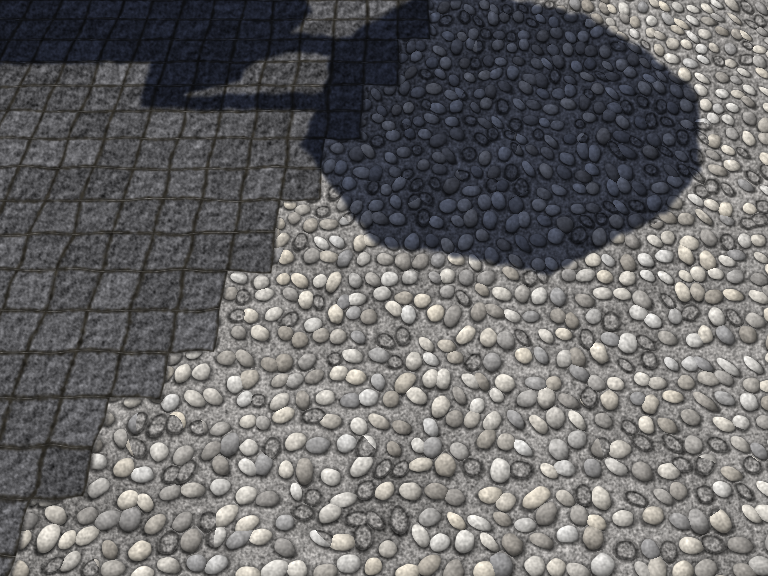
Reproduce this texture procedurally as a WebGL 2 fragment shader.

```glsl
#version 300 es
precision highp float;
// Sunlit pebble mosaic meeting stepped stone setts, under a parasol and figure shadow.
uniform vec2 u_resolution;
out vec4 fragColor;
const float PEBBLE_SIZE = 0.0225;  // pebble spacing at the far edge
const float ROW_GROWTH = 2.246;    // perspective growth of sett rows
const float ROW_STEP = 0.072;
const float SETT_AXIS = 0.691;     // column that stays upright
const float SHADOW_BLUR = 0.006;
const vec3 SETT_SHADE = vec3(0.31, 0.35, 0.46);
const vec3 PEBBLE_SHADE = vec3(0.34, 0.37, 0.45);
const vec3 MORTAR = vec3(0.575, 0.565, 0.555);
const vec3 SETT = vec3(0.335, 0.335, 0.345);
const vec3 JOINT = vec3(0.17, 0.16, 0.14);
const vec3 PALE_STONE = vec3(0.96, 0.945, 0.915);
const vec3 GREY_STONE = vec3(0.68, 0.67, 0.66);
const vec3 SUN = vec3(-0.32, 0.55, 0.77);
const int CORNERS = 15;
const vec2 CANOPY[CORNERS] = vec2[](
  vec2(.75, 1.02), vec2(.92, .997), vec2(1.016, .974), vec2(1.12, .913), vec2(1.21, .84),
  vec2(1.215, .705), vec2(1.155, .63), vec2(1.042, .57), vec2(.955, .523), vec2(.816, .552),
  vec2(.651, .575), vec2(.582, .67), vec2(.524, .748), vec2(.565, .85), vec2(.573, .922));
const vec2 FIGURE[CORNERS] = vec2[](
  vec2(-.05, 1.05), vec2(.52, 1.02), vec2(.54, .98), vec2(.507, .944), vec2(.58, .937),
  vec2(.59, .90), vec2(.503, .91), vec2(.434, .89), vec2(.417, .861), vec2(.32, .835),
  vec2(.573, .84), vec2(.573, .806), vec2(.243, .813), vec2(.26, .892), vec2(-.05, .887));

vec2 hash2(vec2 p) {
  return fract(sin(vec2(dot(p, vec2(127.1, 311.7)), dot(p, vec2(269.5, 183.3)))) * 43758.5);
}
float corner(vec2 i, vec2 f, vec2 o) { return dot(hash2(i + o) * 2.0 - 1.0, f - o); }
float gradientNoise(vec2 p) {
  vec2 i = floor(p), f = p - i, u = f * f * (3.0 - 2.0 * f), o = vec2(0.0, 1.0);
  return mix(mix(corner(i, f, o.xx), corner(i, f, o.yx), u.x),
             mix(corner(i, f, o.xy), corner(i, f, o.yy), u.x), u.y);
}
float fbm(vec2 p) {
  float sum = 0.0, amp = 0.6;
  for (int i = 0; i < 3; i++, amp *= 0.65) {
    sum += amp * gradientNoise(p);
    p = mat2(1.6, 1.2, -1.2, 1.6) * p;
  }
  return sum;
}
float polygonDistance(vec2 p, vec2 v[CORNERS]) {
  float d = 1e3, s = 1.0;
  for (int i = 0, j = CORNERS - 1; i < CORNERS; j = i, i++) {
    vec2 e = v[j] - v[i], w = p - v[i];
    vec2 b = w - e * clamp(dot(w, e) / dot(e, e), 0.0, 1.0);
    d = min(d, dot(b, b));
    bvec3 c = bvec3(p.y >= v[i].y, p.y < v[j].y, e.x * w.y > e.y * w.x);
    if (all(c) || !any(c)) s = -s;
  }
  return s * sqrt(d);
}
// Last sett column of each row: a staircase
float stairEdge(float row) { return 1.0 - floor((row + step(12.0, row)) / 2.0); }

vec3 pebbleGround(vec2 p, float clearance, float pixel) {
  float depth = 1.0 - p.y, scale = PEBBLE_SIZE * (1.0 + depth), nearest = 9.0;
  vec2 grid = vec2((p.x - 0.7) / scale, -log(1.0 + depth) / PEBBLE_SIZE);
  grid += 0.5 * vec2(gradientNoise(grid * 0.35), gradientNoise(grid * 0.35 + 30.0));
  vec2 local = vec2(0.0), id = vec2(0.0);
  for (int k = 0; k < 9; k++) {
    float row = floor(grid.y) + float(k / 3 - 1);
    vec2 q = vec2(grid.x + 0.5 * mod(row, 2.0), grid.y);
    vec2 cell = vec2(floor(q.x) + float(k % 3 - 1), row), shape = hash2(cell + 37.3);
    vec2 off = q - cell - 0.5 - 0.27 * (hash2(cell) * 2.0 - 1.0);
    float a = (shape.x - 0.4) * 2.8;
    vec2 turned = mat2(cos(a), -sin(a), sin(a), cos(a)) * off;
    float r = length(turned / mix(vec2(0.37, 0.28), vec2(0.54, 0.42), shape.yx));
    if (r < nearest) { nearest = r; local = off; id = cell; }
  }
  nearest += 0.2 * gradientNoise(grid * 2.7);
  vec2 tone = hash2(id + 11.7);
  // Gritty bed, darker in the contact shade of each pebble
  float grit = fbm(p * 100.0) + 0.7 * gradientNoise(p * 230.0);
  vec3 bed = MORTAR * (1.0 + 0.7 * grit + 0.4 * fbm(p * 5.0));
  bed *= 1.0 - clamp(smoothstep(1.5, 0.95, nearest) * (0.44 - 0.6 * local.y), 0.0, 0.72);
  // Rounded stones, with patches of empty sockets
  float missing = 0.07 + 0.95 * max(gradientNoise(p * vec2(5.0, 3.5) + 4.0), 0.0);
  float present = step(missing, hash2(id + 71.9).x);
  vec3 normal = normalize(vec3(local * 1.9, sqrt(max(1.0 - nearest * nearest, 0.0)) + 0.2));
  vec3 stone = mix(GREY_STONE, PALE_STONE, smoothstep(0.05, 0.8, tone.x));
  stone *= mix(vec3(0.985, 0.995, 1.015), vec3(1.02, 0.995, 0.95), tone.y);
  stone *= 0.40 + 0.60 * max(dot(normal, SUN), 0.0);
  stone *= 1.0 + 0.3 * fbm(grid * 3.0 + tone * 9.0) + 0.22 * gradientNoise(p * 190.0);
  vec3 socket = MORTAR * (0.95 + 0.8 * grit);
  socket *= 1.0 - 0.5 * smoothstep(0.3, 0.0, abs(nearest - 0.9));
  float aa = 1.5 * pixel / scale;
  float cover = 1.0 - smoothstep(1.0 - aa, 1.0 + aa, nearest);
  return mix(bed, mix(socket, stone, present), cover * smoothstep(0.0, 0.12, clearance));
}
vec3 settGround(vec2 p, vec2 grid, float aa) {
  vec2 f = abs(fract(grid) - 0.5);
  float gap = 0.5 - max(f.x, f.y) - 0.25 * max(f.x + f.y - 0.87, 0.0);
  float block = smoothstep(0.015 - aa, 0.075 + aa, gap + 0.06 * gradientNoise(p * 110.0));
  float relief = fbm(p * 55.0) - fbm(p * 55.0 + vec2(0.25, -0.35));
  float tone = 0.86 + 0.28 * hash2(floor(grid)).x + 0.85 * relief;
  tone += 0.5 * fbm(p * 120.0) + 0.4 * gradientNoise(p * 210.0);
  return mix(JOINT * (1.0 + fbm(p * 60.0)), SETT * tone, block);
}
void main() {
  float pixel = 1.0 / u_resolution.y;
  vec2 p = gl_FragCoord.xy * pixel;
  // Perspective sett grid with hand-laid wobble
  float depth = 1.0 - p.y, width = 0.053 + 0.044 * depth, aa = pixel / width, stair = 9.0;
  vec2 grid = vec2((p.x - SETT_AXIS) / width, log(1.0 + ROW_GROWTH * depth) / ROW_STEP);
  grid += 0.15 * vec2(gradientNoise(p * 16.0), gradientNoise(p * 16.0 + 50.0));
  for (int k = -1; k <= 1; k++) {
    float row = floor(grid.y) + float(k);
    stair = min(stair, max(abs(grid.y - row - 0.5) - 0.5, grid.x - stairEdge(row)));
  }
  float side = smoothstep(-aa, aa, stair);
  vec3 colour = mix(settGround(p, grid, aa), pebbleGround(p, stair, pixel), side);
  // Soft shadow, roughened by the surface
  float shadow = min(polygonDistance(p, CANOPY), polygonDistance(p, FIGURE));
  shadow += 0.008 * gradientNoise(p * 45.0);
  vec3 shade = mix(SETT_SHADE, PEBBLE_SHADE, side);
  colour *= mix(shade, vec3(1.0), smoothstep(-SHADOW_BLUR, SHADOW_BLUR, shadow));
  fragColor = vec4(clamp(colour, 0.0, 1.0), 1.0);
}
```
